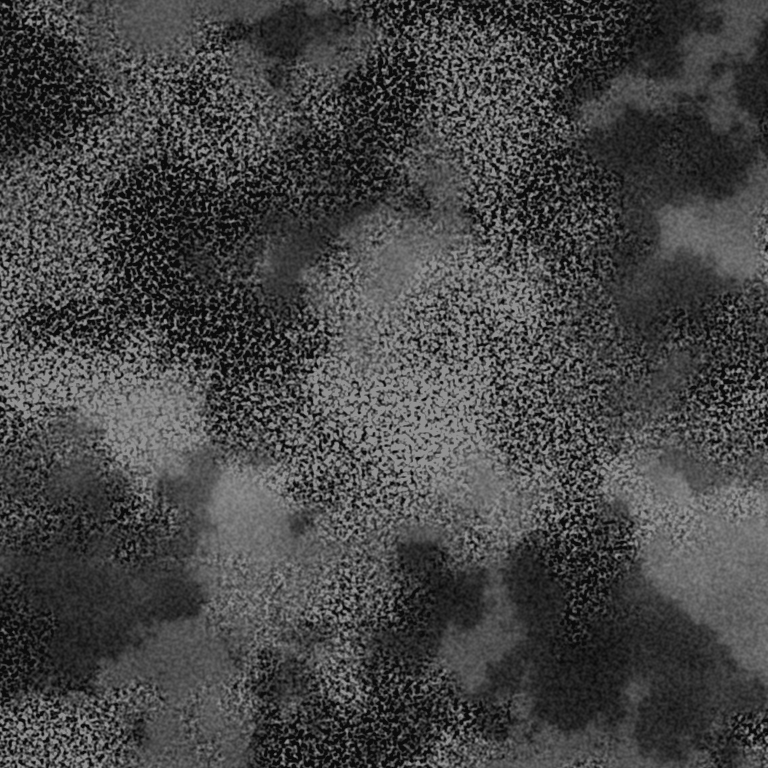
Write a WebGL 1 fragment shader that draws this texture.

```glsl
precision highp float;

// Weathered charcoal surface: a ragged pale belt between dark, stained areas.
// Fractal gradient noise sets the tone and the patches; a second fractal field
// decides where fine speckle dissolves the surface and where it stays smooth.

uniform vec2 u_resolution;

// Tone, as grey levels
const float DARK_TONE = 0.215;
const float BELT_LIFT = 0.19;
const float PATCH_LIFT = 0.12;
const float MOTTLE_LIFT = 0.13;
const float BLACK_LIMIT = 0.045;
const float PALE_LIMIT = 0.57;

// Layout, in canvas units
const float BELT_HEIGHT = 0.45;
const float BELT_WIDTH = 0.23;
const float BELT_WARP = 0.32;
const float PATCH_EDGE = 0.10;

// Noise scales, in cells across the canvas
const float BELT_SCALE = 2.2;
const float PATCH_SCALE = 3.6;
const float SPECKLE_AREA_SCALE = 2.7;
const float COARSE_GRAIN_SCALE = 143.0;
const float FINE_GRAIN_SCALE = 227.0;

// Speckle strength in smooth and in rough areas
const float SMOOTH_GRAIN = 0.09;
const float ROUGH_GRAIN = 0.62;

const int OCTAVES = 6;
const float OCTAVE_GAIN = 0.6;
const mat2 OCTAVE_TURN = mat2(1.6, 1.2, -1.2, 1.6); // rotate and double

// Unit gradient with a pseudo-random direction for one lattice point
vec2 latticeGradient(vec2 cell) {
    vec3 h = fract(cell.xyx * vec3(0.1031, 0.1030, 0.0973));
    h += dot(h, h.yzx + 33.33);
    float angle = 6.28319 * fract((h.x + h.y) * h.z);
    return vec2(cos(angle), sin(angle));
}

float gradientNoise(vec2 p) {
    vec2 cell = floor(p);
    vec2 f = p - cell;
    vec2 blend = f * f * f * (f * (f * 6.0 - 15.0) + 10.0);
    vec2 right = vec2(1.0, 0.0);
    vec2 up = vec2(0.0, 1.0);
    float a = dot(latticeGradient(cell), f);
    float b = dot(latticeGradient(cell + right), f - right);
    float c = dot(latticeGradient(cell + up), f - up);
    float d = dot(latticeGradient(cell + 1.0), f - 1.0);
    return mix(mix(a, b, blend.x), mix(c, d, blend.x), blend.y);
}

float fractalNoise(vec2 p) {
    float sum = 0.0;
    float weight = 1.0;
    for (int i = 0; i < OCTAVES; i++) {
        sum += weight * gradientNoise(p);
        p = OCTAVE_TURN * p + 17.3;
        weight *= OCTAVE_GAIN;
    }
    return sum;
}

// Two turned layers hide the lattice of each other
float speckle(vec2 p) {
    vec2 turned = mat2(0.8, 0.6, -0.6, 0.8) * p;
    return gradientNoise(p * COARSE_GRAIN_SCALE + 61.7)
         + gradientNoise(turned * FINE_GRAIN_SCALE + 211.4);
}

// Pale horizontal belt with a frayed outline
float paleBelt(vec2 p) {
    float fray = BELT_WARP * fractalNoise(p * BELT_SCALE + 5.2);
    float offset = (p.y + fray - BELT_HEIGHT) / BELT_WIDTH;
    return exp(-offset * offset);
}

void main() {
    vec2 p = gl_FragCoord.xy / min(u_resolution.x, u_resolution.y);

    // Broad tone: belt, flat patches with worn edges, soft mottling
    float stain = fractalNoise(p * PATCH_SCALE + 31.6);
    float patches = smoothstep(-PATCH_EDGE, PATCH_EDGE, stain) - 0.5;
    float tone = DARK_TONE + BELT_LIFT * paleBelt(p)
               + PATCH_LIFT * patches + MOTTLE_LIFT * stain;

    // Speckle, strong only where the surface has crumbled
    float roughness = smoothstep(-0.3, 0.3, fractalNoise(p * SPECKLE_AREA_SCALE + 83.1));
    tone += mix(SMOOTH_GRAIN, ROUGH_GRAIN, roughness) * speckle(p);

    gl_FragColor = vec4(vec3(clamp(tone, BLACK_LIMIT, PALE_LIMIT)), 1.0);
}
```
